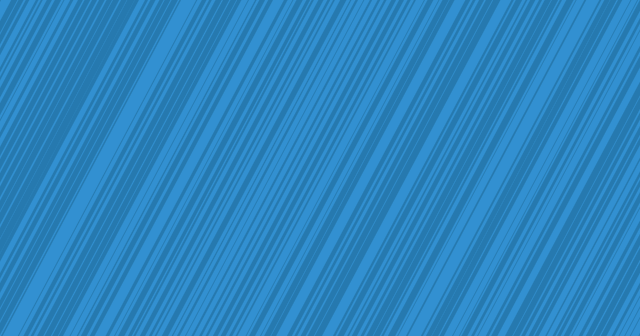
Give the GLSL for this pattern, as a WebGL 2 fragment shader.

```glsl
#version 300 es
precision highp float;

uniform vec2 u_resolution;
out vec4 fragColor;

float hash(float n) {
    return fract(sin(n * 12.9898 + 4.137) * 43758.5453);
}

// One-dimensional gradient noise, roughly -0.5 to 0.5
float gradientNoise(float x) {
    float cell = floor(x);
    float t = x - cell;
    float left = (hash(cell) * 2.0 - 1.0) * t;
    float right = (hash(cell + 1.0) * 2.0 - 1.0) * (t - 1.0);
    return mix(left, right, t * t * t * (t * (t * 6.0 - 15.0) + 10.0));
}

// Start and end of the dark stripe inside one cell
vec2 stripeSpan(float id) {
    float density = 0.49 + 0.95 * (hash(id + 31.7) - 0.5)
                  + 0.9 * gradientNoise(id * 0.13 + 5.3);
    float width = clamp(density, 0.13, 0.87);

    // Some cells fill up or empty out, joining into broad bands
    if (hash(id + 87.1) > 0.84) width = step(0.5, density);

    float start = id + (1.0 - width) * hash(id + 143.9);
    return vec2(start, start + width);
}

// Share of the pixel footprint covered by dark stripes
float darkCoverage(float s, float footprint) {
    float low = s - 0.5 * footprint;
    float high = s + 0.5 * footprint;
    float covered = 0.0;
    for (int i = -1; i <= 1; i++) {
        vec2 span = stripeSpan(floor(s) + float(i));
        covered += max(min(span.y, high) - max(span.x, low), 0.0);
    }
    return clamp(covered / footprint, 0.0, 1.0);
}

void main() {
    vec2 p = gl_FragCoord.xy / u_resolution.y;

    // Distance across the slanted stripes, counted in cells
    float cells = 52.0;
    float across = dot(p, vec2(0.883, -0.469)) * cells + 40.0;
    float footprint = 1.1 * cells / u_resolution.y;

    vec3 lightBlue = vec3(0.195, 0.565, 0.82);
    vec3 darkBlue = vec3(0.15, 0.475, 0.685);
    fragColor = vec4(mix(lightBlue, darkBlue, darkCoverage(across, footprint)), 1.0);
}
```
